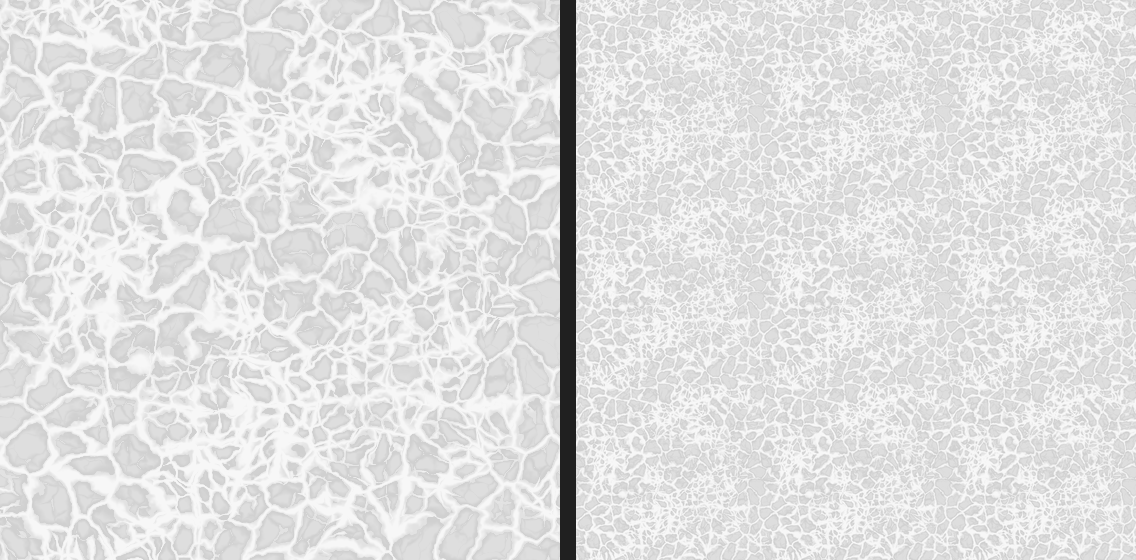
Left: one tile. Right: repeated 3 by 3.
This texture is drawn by a Shadertoy shader. Its source:

```glsl
vec2 hash2(vec2 p) {
    vec3 q = fract(p.xyx * vec3(0.1031, 0.1030, 0.0973));
    q += dot(q, q.yzx + 33.33);
    return fract((q.xx + q.yz) * q.zy);
}

// Value noise that repeats after a whole number of lattice cells
float wrapNoise(vec2 uv, float period, float seed) {
    vec2 p = uv * period;
    vec2 cell = floor(p);
    vec2 f = p - cell;
    f = f * f * (3.0 - 2.0 * f);
    vec2 lo = mod(cell, period) + seed;
    vec2 hi = mod(cell + 1.0, period) + seed;
    float bottom = mix(hash2(lo).x, hash2(vec2(hi.x, lo.y)).x, f.x);
    float top = mix(hash2(vec2(lo.x, hi.y)).x, hash2(hi).x, f.x);
    return mix(bottom, top, f.y);
}

// Layered noise, centred on zero
float fractalNoise(vec2 uv, float period, int octaves, float seed) {
    float sum = 0.0;
    float weight = 0.5;
    for (int i = 0; i < octaves; i++) {
        sum += weight * (wrapNoise(uv, period, seed) - 0.5);
        period *= 2.0;
        weight *= 0.5;
        seed += 17.0;
    }
    return sum;
}

// Cellular noise: zero on cell borders, rising towards cell centres
float cellDepth(vec2 uv, float period, float seed) {
    vec2 p = uv * period;
    vec2 cell = floor(p);
    float nearest = 9.0;
    float second = 9.0;
    for (int y = -1; y <= 1; y++) {
        for (int x = -1; x <= 1; x++) {
            vec2 neighbour = cell + vec2(x, y);
            vec2 jitter = 0.1 + 0.8 * hash2(mod(neighbour, period) + seed);
            float dist = length(neighbour + jitter - p);
            second = min(second, max(nearest, dist));
            nearest = min(nearest, dist);
        }
    }
    return second - nearest;
}

// Fractal displacement that bends the cell borders
vec2 warp(vec2 uv, float period, float amount) {
    return uv + amount * vec2(fractalNoise(uv, period, 5, 11.0),
                              fractalNoise(uv, period, 5, 131.0));
}

// Large cells crossed by a finer net that fades out in places
float veinDepth(vec2 uv, float merging) {
    float coarse = cellDepth(uv, 14.0, 5.0);
    float fine = 0.65 * cellDepth(uv, 29.0, 71.0) + 0.3 * merging;
    return min(coarse, fine);
}

float islandTone(float depth) {
    return mix(0.815, 0.872, smoothstep(0.0, 0.25, depth));
}

float veinTone(float depth) {
    return mix(0.885, 0.97, smoothstep(0.0, 0.17, depth));
}

void mainImage(out vec4 fragColor, in vec2 fragCoord) {
    vec2 uv = fragCoord / iResolution.xy;

    // Broad variation of vein width and island size
    float merging = smoothstep(-0.14, 0.18, fractalNoise(uv, 9.0, 3, 211.0));
    float veinWidth = 0.18 + 0.2 * fractalNoise(uv, 6.0, 3, 307.0);

    // Smooth height, and a ragged one for the shoreline
    float smoothHeight = veinDepth(warp(uv, 12.0, 0.08), merging) - veinWidth;
    float raggedHeight = smoothHeight + 0.5 * fractalNoise(uv, 40.0, 4, 401.0);
    float shade = mix(smoothHeight, raggedHeight, 0.4);

    // Pale veins over grey islands
    float island = smoothstep(-0.018, 0.018, raggedHeight);
    float tone = mix(veinTone(-shade), islandTone(shade), island);
    fragColor = vec4(vec3(tone), 1.0);
}
```
